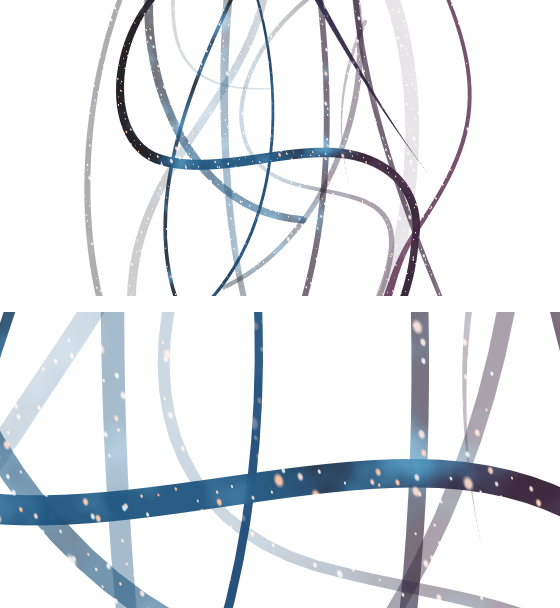
Top, the full canvas; bottom, a detail of the centre.
Write a WebGL 1 fragment shader that draws this background.

```glsl
precision highp float;

uniform vec2 u_resolution;

vec2 hash2(vec2 cell) {
  vec2 k = vec2(dot(cell, vec2(127.1, 311.7)), dot(cell, vec2(269.5, 183.3)));
  return fract(sin(k) * 43758.5);
}

float cornerSlope(vec2 corner, vec2 offset) {
  return dot(hash2(corner) * 2.0 - 1.0, offset);
}

float gradientNoise(vec2 p) {
  vec2 i = floor(p), f = fract(p), e = vec2(1.0, 0.0);
  vec2 u = f * f * f * (f * (f * 6.0 - 15.0) + 10.0);
  return mix(mix(cornerSlope(i, f), cornerSlope(i + e, f - e), u.x),
             mix(cornerSlope(i + e.yx, f - e.yx), cornerSlope(i + 1.0, f - 1.0), u.x), u.y);
}

float fbm(vec2 p) {
  float sum = 0.0, gain = 1.0;
  for (int i = 0; i < 3; i++) {
    sum += gain * gradientNoise(p);
    p = p * 2.1 + 17.0;
    gain *= 0.5;
  }
  return sum;
}

// Dark nebula: blue left of centre, plum to the right, dusted with stars
vec3 starryInk(vec2 p) {
  float cloud = fbm(p / 45.0);
  vec3 ink = mix(vec3(0.11, 0.10, 0.12), vec3(0.21, 0.13, 0.21), smoothstep(330.0, 480.0, p.x));
  float blue = 1.0 - length((p - vec2(325.0, 215.0)) / vec2(165.0, 290.0));
  blue = smoothstep(0.0, 0.7, blue + cloud * 0.7);
  ink = mix(ink, vec3(0.13, 0.34, 0.50), blue);
  ink += max(cloud, 0.0) * mix(vec3(0.16, 0.12, 0.16), vec3(0.25, 0.32, 0.32), blue);
  for (int i = 0; i < 2; i++) {
    float size = 8.0 + 6.0 * float(i);
    vec2 grid = mat2(0.94, 0.34, -0.34, 0.94) * p / size + 31.0 * float(i);
    vec2 cell = floor(grid);
    vec2 kind = hash2(cell + 7.0);
    vec2 offset = fract(grid) - 0.3 - 0.4 * hash2(cell);
    float radius = mix(0.10, 0.27, kind.y * kind.y);
    float glow = 1.0 - smoothstep(radius * 0.3, radius, length(offset * vec2(1.25, 0.8)));
    vec3 tint = mix(vec3(1.0, 0.72, 0.58), vec3(0.85, 0.92, 1.0), fract(kind.y * 9.0));
    ink = mix(ink, tint, glow * step(kind.x, 0.55));
  }
  return ink;
}

// Coverage of a tapering cubic curve; ends = first and last point,
// bends = the two handles, halfWidth = at start and end
float strand(vec2 p, vec4 ends, vec4 bends, vec2 halfWidth) {
  float d = 1e4;
  vec2 from = ends.xy;
  for (int i = 1; i <= 24; i++) {
    float t = float(i) / 24.0, s = 1.0 - t;
    vec2 to = s * s * s * ends.xy + 3.0 * s * t * (s * bends.xy + t * bends.zw) + t * t * t * ends.zw;
    vec2 along = to - from;
    float h = clamp(dot(p - from, along) / dot(along, along), 0.0, 1.0);
    float width = mix(halfWidth.x, halfWidth.y, t - (1.0 - h) / 24.0);
    d = min(d, length(p - from - along * h) - width);
    from = to;
  }
  return clamp(0.5 - d * u_resolution.y / 404.0, 0.0, 1.0);
}

void main() {
  // Canvas is 404 units tall with y pointing down, centred across
  vec2 p = vec2(gl_FragCoord.x - 0.5 * u_resolution.x, u_resolution.y - gl_FragCoord.y);
  p = p * 404.0 / u_resolution.y + vec2(384.0, 0.0);
  vec3 ink = starryInk(p);
  vec3 color = vec3(1.0);

  // Pale strands at the back
  color = mix(color, ink, 0.12 * strand(p, vec4(537, -2, 527, 408), vec4(575, 110, 575, 260), vec2(10, 9)));
  color = mix(color, ink, 0.22 * strand(p, vec4(362, -2, 181, 408), vec4(325, 150, 185, 230), vec2(5, 6)));
  color = mix(color, ink, 0.18 * strand(p, vec4(238, -2, 370, 121), vec4(235, 85, 270, 125), vec2(2.5, 1)));
  color = mix(color, ink, 0.36 * strand(p, vec4(166, -2, 138, 408), vec4(118, 130, 108, 280), vec2(3.5, 4.5)));
  color = mix(color, ink, 0.40 * strand(p, vec4(313, -2, 335, 408), vec4(302, 130, 308, 290), vec2(6, 4)));
  float loopCover = max(
    strand(p, vec4(422, -2, 400, 250), vec4(310, 90, 300, 220), vec2(3, 2.5)),
    strand(p, vec4(400, 250, 518, 408), vec4(490, 275, 575, 260), vec2(2.5, 4)));
  color = mix(color, ink, mix(0.23, 0.42, smoothstep(360.0, 480.0, p.x)) * loopCover);
  color = mix(color, ink, 0.30 * strand(p, vec4(500, 30, 482, 266), vec4(462, 110, 460, 190), vec2(3, -0.5)));

  // Middle greys
  color = mix(color, ink, 0.42 * strand(p, vec4(488, -2, 308, 392), vec4(515, 150, 440, 330), vec2(4.5, 3)));
  color = mix(color, ink, 0.62 * strand(p, vec4(205, -2, 415, 300), vec4(200, 130, 270, 290), vec2(6, 5)));
  color = mix(color, ink, 0.65 * strand(p, vec4(439, -2, 417, 408), vec4(452, 130, 455, 270), vec2(4, 4)));
  color = mix(color, ink, 0.68 * strand(p, vec4(487, -2, 604, 408), vec4(500, 140, 555, 290), vec2(4, 3)));

  // Dark slender strands
  color = mix(color, ink, 0.90 * strand(p, vec4(318, -2, 242, 408), vec4(255, 130, 200, 280), vec2(2.5, 2.5)));
  vec3 deepBlue = mix(ink, vec3(0.10, 0.26, 0.44), 0.6);
  color = mix(color, deepBlue, 0.95 * strand(p, vec4(353, -2, 290, 408), vec4(390, 130, 385, 300), vec2(1.7, 2.2)));
  vec3 indigo = mix(ink, vec3(0.13, 0.12, 0.28), 0.5);
  color = mix(color, indigo, 0.92 * strand(p, vec4(435, -2, 598, 252), vec4(480, 80, 540, 180), vec2(4.2, -0.8)));
  float rightCover = max(
    strand(p, vec4(613, -2, 570, 315), vec4(670, 140, 640, 210), vec2(2.5, 3)),
    strand(p, vec4(570, 315, 530, 408), vec4(550, 345, 540, 375), vec2(3, 5.5)));
  color = mix(color, ink + vec3(0.10, 0.0, 0.06), 0.78 * rightCover);

  // Broad dark ribbon in front
  float ribbon = max(
    strand(p, vec4(210, -2, 215, 216), vec4(150, 70, 150, 190), vec2(4, 7)),
    strand(p, vec4(215, 216, 445, 208), vec4(280, 240, 370, 208), vec2(7, 6.5)));
  ribbon = max(ribbon, max(
    strand(p, vec4(445, 208, 568, 330), vec4(540, 208, 580, 270), vec2(6.5, 5)),
    strand(p, vec4(568, 330, 552, 408), vec4(566, 360, 560, 385), vec2(5, 5))));
  color = mix(color, ink, 0.96 * ribbon);

  gl_FragColor = vec4(color, 1.0);
}
```
